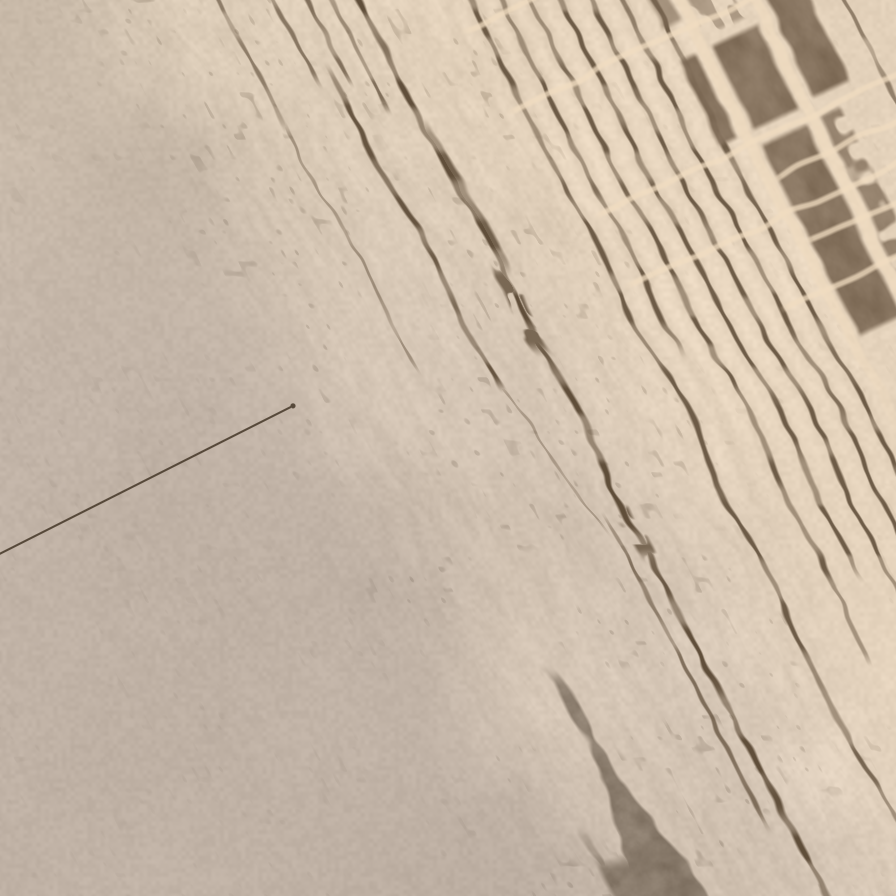
Write a WebGL 1 fragment shader that draws this texture.

```glsl
precision highp float;
uniform vec2 u_resolution;

const float SLANT = 0.52;
const float CROSS_SLOPE = 0.47;
const float TERRACE_START = 0.525;
const float TERRACE_STEP = 0.034;
const float GRAIN = 0.05;
const vec2 NEEDLE_A = vec2(-0.01, 0.623);
const vec2 NEEDLE_B = vec2(0.327, 0.453);
const vec3 FLAT_COLOR = vec3(0.755, 0.70, 0.65);
const vec3 SHORE_COLOR = vec3(0.825, 0.765, 0.70);
const vec3 SAND_COLOR = vec3(0.895, 0.825, 0.735);
const vec3 ROAD_COLOR = vec3(0.945, 0.865, 0.755);
const vec3 FIELD_COLOR = vec3(0.50, 0.425, 0.345);
const vec3 POND_COLOR = vec3(0.51, 0.455, 0.395);
const vec3 LINE_COLOR = vec3(0.35, 0.28, 0.20);

vec2 q;   // position across the strata, depth from the top
float t;  // position along the strata, between cross tracks
float ink = 0.0, plots = 0.0, tracks = 0.0;

float hash(vec2 p) {
  vec3 h = fract(p.xyx * 0.1031);
  h += dot(h, h.yzx + 33.33);
  return fract((h.x + h.y) * h.z);
}

float noise(vec2 p) {
  vec2 i = floor(p), f = fract(p);
  f = f * f * (3.0 - 2.0 * f);
  return mix(mix(hash(i), hash(i + vec2(1, 0)), f.x),
             mix(hash(i + vec2(0, 1)), hash(i + 1.0), f.x), f.y);
}

// Layered noise centred on zero
float fbm(vec2 p) {
  float sum = -0.47, amp = 0.5;
  for (int i = 0; i < 4; i++) {
    sum += amp * noise(p);
    p = p * 2.03 + 7.1;
    amp *= 0.5;
  }
  return sum;
}

// Soft window from a to b
float band(float x, float a, float b, float e) {
  return smoothstep(a - e, a + e, x) * (1.0 - smoothstep(b - e, b + e, x));
}

// Broken dark line along a stratum
void crease(float center, float width, float top, float bottom, float strength) {
  float broken = 0.55 + 0.45 * smoothstep(0.25, 0.6, noise(vec2(center * 91.0, q.y * 38.0)));
  float w = width * (0.7 + 0.6 * noise(vec2(center * 57.0, q.y * 60.0)));
  float core = 1.0 - smoothstep(w * 0.35, w * 1.35, abs(q.x - center));
  ink = max(ink, strength * core * broken * band(q.y, top, bottom, 0.012));
}

// Dark plot bounded by two strata and two cross tracks
void plot(float a, float b, float c, float d, float strength) {
  plots = max(plots, strength * band(q.x, a, b, 0.004) * band(t, c, d, 0.005));
}

// Pale track across the strata
void track(float at, float start) {
  float d = abs(t - at + 0.008 * (noise(vec2(q.x * 25.0, at * 40.0)) - 0.5));
  tracks = max(tracks, (1.0 - smoothstep(0.001, 0.006, d)) * smoothstep(start - 0.01, start + 0.01, q.x));
}

float glow(vec2 d) { return exp(-dot(d, d) * 450.0); }

void main() {
  vec2 p = gl_FragCoord.xy / u_resolution;
  p.y = 1.0 - p.y;
  float px = 1.0 / u_resolution.y;
  float raw = p.x - SLANT * p.y;
  t = p.y + CROSS_SLOPE * p.x;
  q = vec2(raw + 0.014 * (noise(vec2(raw * 6.0, p.y * 11.0)) - 0.5)
               + 0.005 * (noise(vec2(raw * 20.0, p.y * 55.0)) - 0.5), p.y);

  // Ground, from grey flat to warm sand
  float broad = fbm(p * 5.0);
  float shore = smoothstep(0.02, 0.27, raw + 0.12 * broad);
  float warm = smoothstep(0.22, 0.6, raw - 0.14 * p.y + 0.08 * broad);
  vec3 col = mix(mix(FLAT_COLOR, SHORE_COLOR, shore), SAND_COLOR, warm) + 0.05 * broad;
  col += vec3(0.035, 0.032, 0.015) * (1.0 - smoothstep(0.0, 0.5, p.y)) * (1.0 - warm);
  col += 0.035 * glow(p - vec2(0.91, 0.86)) + 0.025 * glow(p - vec2(0.8, 0.72));

  // Grain drawn out along the strata, and specks
  float rough = 0.35 + band(raw, 0.1, 0.55, 0.07);
  col += GRAIN * (rough * fbm(vec2(q.x * 95.0, p.y * 24.0)) + 0.7 * noise(p * 210.0) - 0.35);
  float speck = smoothstep(0.8, 0.95, noise(vec2(raw * 130.0, p.y * 85.0)));
  col -= 0.07 * speck * rough * smoothstep(0.35, 0.6, noise(p * 14.0));

  // Terraces: pale ridges between dark furrows
  float ridge = -cos(6.2832 * (q.x - TERRACE_START) / TERRACE_STEP);
  col += 0.022 * ridge * band(q.x, 0.51, 0.76, 0.015) * (1.0 - smoothstep(0.3, 0.75, p.y));
  for (int i = 0; i < 7; i++) {
    float end = i == 1 ? 0.39 : i == 2 ? 0.735 : i == 3 ? 0.64 : 1.2;
    crease(TERRACE_START + float(i) * TERRACE_STEP, 0.0034, -0.1, end, 0.85);
  }

  // Long creases on the slope
  crease(0.247, 0.003, -0.1, 0.14, 0.6);
  crease(0.249, 0.0022, 0.14, 0.41, 0.45);
  crease(0.31, 0.003, -0.1, 0.09, 0.65);
  crease(0.331, 0.0036, 0.08, 0.43, 0.9);
  crease(0.347, 0.0028, -0.1, 0.09, 0.7);
  crease(0.374, 0.003, -0.1, 0.12, 0.7);
  crease(0.404, 0.004, -0.1, 1.1, 0.95);
  crease(0.408, 0.006, 0.14, 0.3, 0.8);
  crease(0.331 + 0.25 * (p.y - 0.43), 0.002, 0.43, 0.59, 0.35);
  crease(0.379, 0.0028, 0.58, 0.92, 0.7);
  crease(0.945, 0.0035, -0.1, 0.15, 0.6);
  float blot = smoothstep(0.42, 0.62, noise(vec2(raw * 85.0, p.y * 75.0)));
  float scar = band(p.y, 0.3, 0.39, 0.01) + band(p.y, 0.56, 0.62, 0.01);
  ink = max(ink, 0.75 * blot * scar * band(q.x, 0.392, 0.412, 0.003));
  col = mix(col, LINE_COLOR, ink);

  // Dark plots
  float dashes = smoothstep(0.25, 0.55, noise(vec2(raw * 60.0, t * 55.0)));
  plot(0.768, 0.828, 0.425, 0.54, 1.0);
  plot(0.768, 0.828, 0.562, 0.825, 1.0);
  plot(0.724, 0.746, 0.425, 0.54, 1.0);
  plot(0.724, 0.746, 0.31, 0.38, 0.65);
  plot(0.765, 0.815, 0.33, 0.41, 0.6 * blot);
  plot(0.852, 0.903, 0.38, 0.535, 1.0);
  plot(0.848, 0.876, 0.56, 0.86, 0.85 * dashes);
  col = mix(col, FIELD_COLOR + 0.16 * fbm(vec2(raw * 45.0, t * 30.0)), 0.92 * plots);

  // Pale lanes and cross tracks
  float lanes = band(q.x, 0.75, 0.763, 0.003) + band(q.x, 0.832, 0.845, 0.003);
  col = mix(col, ROAD_COLOR, 0.65 * lanes * (1.0 - smoothstep(0.35, 0.55, p.y)));
  track(0.277, 0.505);
  track(0.392, 0.51);
  track(0.555, 0.545);
  track(0.652, 0.54);
  track(0.756, 0.7);
  track(0.605, 0.765);
  track(0.695, 0.765);
  col = mix(col, ROAD_COLOR, 0.75 * tracks);

  // Tapering pond with a side arm
  float grow = smoothstep(0.76, 1.0, p.y);
  float reach = 0.003 + 0.036 * grow * grow + 0.01 * (noise(p * 45.0) - 0.35);
  float pond = band(q.x, 0.23 - reach, 0.23 + reach, 0.003) * smoothstep(0.74, 0.77, p.y);
  pond = max(pond, band(q.x, 0.158, 0.24, 0.005) * smoothstep(0.967, 0.98, p.y + 0.02 * noise(p * 40.0)));
  ink = 0.0;
  crease(0.164, 0.005, 0.93, 1.1, 0.8);
  col = mix(col, POND_COLOR + 0.16 * fbm(p * 60.0), 0.9 * max(pond, ink));

  // Thin needle with a dot at its tip
  vec2 span = NEEDLE_B - NEEDLE_A, d = p - NEEDLE_A;
  d -= span * clamp(dot(d, span) / dot(span, span), 0.0, 1.0);
  float needle = 1.0 - smoothstep(0.0004, 0.0008 + px, length(d));
  float tip = 1.0 - smoothstep(0.002, 0.002 + 1.5 * px, length(p - NEEDLE_B));
  col = mix(col, LINE_COLOR * 0.75, 0.85 * max(needle, tip));

  gl_FragColor = vec4(clamp(col, 0.0, 1.0), 1.0);
}
```
